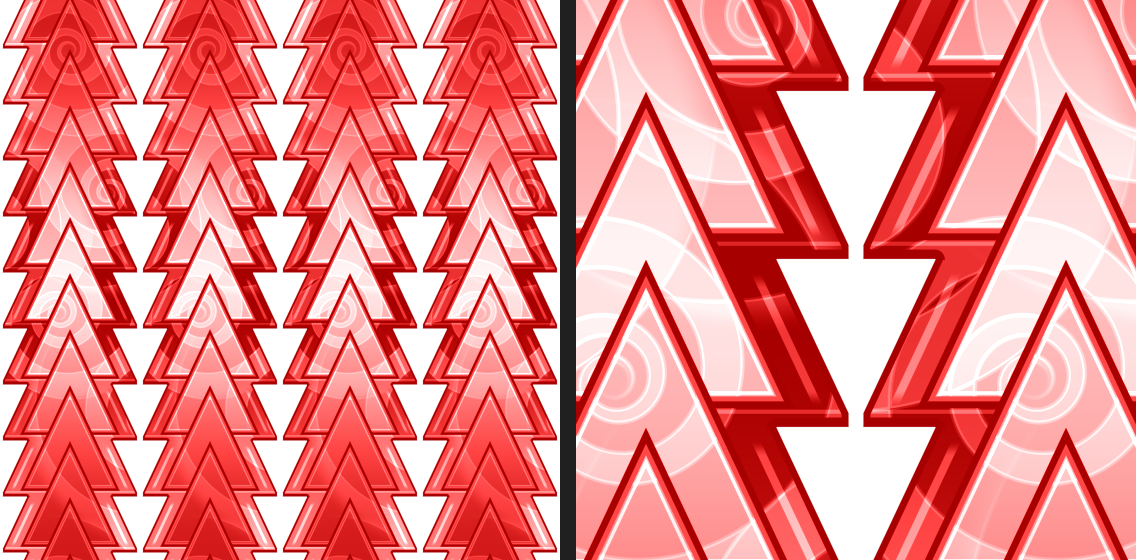
Left: the whole. Right: its middle third, enlarged.
Give the GLSL for this pattern, as a Shadertoy shader.

```glsl
// Four columns of ten stacked red arrowheads on white: nested chevron faces are
// painted back to front over a stepped silhouette, with glossy spiral bands.
// One tone value per point passes through a red-to-white ramp; all of it tiles.

#define COLUMNS 4.0       // columns across; one column width is the unit
#define ROW 0.4           // arrowhead spacing: ten rows down
#define PHASE 0.3516      // depth of the first base below the top edge
#define SLOPE 0.47        // half-width gained per unit of depth
#define NOTCH 0.3125      // half-width at the top of each step
#define BRIM 0.484        // half-width at the base of each step
#define GAP 0.066         // vertical gap between nested faces
#define LEG 0.3255        // depth of the leg ends below the inner apex
#define RIM 0.012         // width of the red rim around a face
#define OUTLINE 0.028     // outer limit of the dark line around a face
#define EDGE 0.018        // dark line along the silhouette
#define SPIRAL_GROWTH 1.1 // winding density of the spirals

const float TAU = 6.2831853;

// Dark red, through pink, to white
vec3 redRamp(float tone) {
    float t = clamp(tone, 0.0, 1.0);
    return vec3(min(1.0, 0.65 + 0.92 * t), vec2(pow(t, 1.4)));
}

// Antialiased coverage of the region where d is negative
float fill(float d, float px) {
    return 1.0 - smoothstep(-0.5 * px, 0.5 * px, d);
}

float line(float d, float halfWidth, float px) {
    return fill(abs(d) - halfWidth, px);
}

// Logarithmic spiral: x is the broad band, y is its bright border
vec2 spiral(vec2 p, vec2 center, float radius, float spin, float px) {
    vec2 q = p - center;
    q.y = mod(q.y + 0.5 * COLUMNS, COLUMNS) - 0.5 * COLUMNS;
    float r = max(length(q), 0.001);
    float phase = spin * atan(q.y, q.x) / TAU + SPIRAL_GROWTH * log(r);
    float d = (abs(fract(phase) - 0.5) - 0.2) * r / length(vec2(SPIRAL_GROWTH, 1.0 / TAU));
    float fade = smoothstep(0.03, 0.06, r) * (1.0 - smoothstep(0.85 * radius, radius, r));
    return fade * vec2(fill(d, px), line(d, 0.005, px));
}

// Overlapping spirals, identical in every column
vec2 swirls(vec2 p, float px) {
    const vec4 curls[5] = vec4[5](       // center, radius, spin
        vec4(0.49, 0.36, 0.70, 1.0),
        vec4(0.77, 1.38, 0.75, -1.0),
        vec4(0.42, 2.24, 0.68, 1.0),
        vec4(1.10, 3.00, 0.95, -1.0),
        vec4(-0.10, 1.70, 0.80, 1.0));
    vec2 sum = vec2(0.0);
    for (int i = 0; i < 5; i++) {
        sum += spiral(p, curls[i].xy, curls[i].z, curls[i].w, px);
    }
    return min(sum, vec2(1.4, 1.0));
}

void mainImage(out vec4 fragColor, in vec2 fragCoord) {
    vec2 uv = fragCoord / iResolution.xy;
    float px = 1.5 * COLUMNS / min(iResolution.x, iResolution.y);
    vec2 p = COLUMNS * vec2(uv.x, 1.0 - uv.y);
    p.x = fract(p.x);
    float ax = abs(p.x - 0.5);
    float depth = p.y - PHASE;
    float row = floor(depth / ROW);
    float y = depth - row * ROW;
    float normalScale = inversesqrt(1.0 + SLOPE * SLOPE);

    // Opposed vertical gradients: faces glow mid-height, panels darken
    float glow = 0.5 - 0.5 * cos(TAU * p.y / COLUMNS);
    vec2 swirl = swirls(p, px);
    float panelTone = mix(0.58, 0.0, glow) + dot(swirl, vec2(mix(0.16, 0.30, glow), 0.14));
    float faceTone = mix(0.19, 0.80, glow) + dot(swirl, vec2(0.12, 0.10));

    // Stepped silhouette, measured inward from the side and the base
    float slant = (NOTCH + SLOPE * y - ax) * normalScale;
    float side = min(slant, BRIM - ax);
    float base = length(vec2(max(NOTCH - ax, 0.0), ROW - y));
    float inside = min(side, base);

    // Glossy stripe, base highlight and dark border on the panel
    float tone = panelTone;
    float stripe = line(slant - 0.060, 0.010, px)
        * smoothstep(0.03, 0.07, y) * (1.0 - smoothstep(0.31, 0.35, y));
    tone += 0.32 * stripe + 0.25 * line(ROW - 0.038 - y, 0.005, px);
    float border = max(fill(side - EDGE, px), fill(base - 0.024, px));
    tone = mix(tone, 0.0, border);

    // Chevron faces: each later wedge covers the inside of the previous one
    for (int i = 0; i < 2; i++) {
        float top = (float(i) - 1.0) * ROW;
        float outer = (top + GAP - y + ax / SLOPE) * SLOPE * normalScale;
        float d = max(outer, y - top - ROW - LEG);
        tone = mix(tone, 0.0, fill(d - OUTLINE, px));
        tone = mix(tone, 0.40, fill(d - RIM, px));
        tone = mix(tone, faceTone, fill(d, px));
        tone += 0.28 * line(d + 0.008, 0.004, px);
    }

    vec3 color = mix(vec3(1.0), redRamp(tone), smoothstep(0.0, px, inside));
    fragColor = vec4(color, 1.0);
}
```
